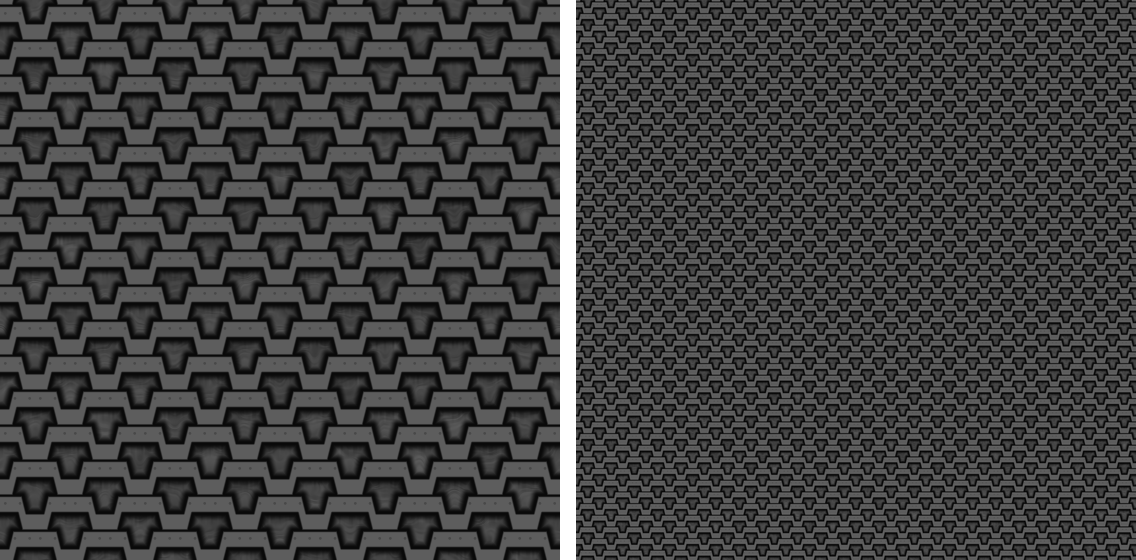
Left, the tile; right, the same tile 3 across and 3 down.
Reproduce this pattern procedurally as a WebGL 2 fragment shader.

```glsl
#version 300 es
precision highp float;
// Interlocking grey zigzag bands with rivets, over soft dark fibrous hollows.

uniform vec2 u_resolution;
out vec4 fragColor;

// Lengths are in units of one repeat; y runs downward inside the pattern.
const float REPEATS = 8.0;           // repeats across and down, two rows each
const float ROW = 0.5;               // row pitch
const float PHASE = 0.081;           // first band below the top edge
const float HOLE_TOP = 0.25;
const float SHOULDER = 0.5;
const float HOLE_BOTTOM = 0.75;
const float TOP_HALF = 0.25;         // half widths of the hollow, top to bottom
const float WIDE_HALF = 0.3125;
const float NECK_HALF = 0.18;
const float FOOT_HALF = 0.118;
const vec2 BAND_RAMP = vec2(0.002, 0.033);
const vec2 HOLE_RAMP = vec2(0.010, 0.120);
const vec2 RIVETS = vec2(0.076, 0.286);
const float RIVET_Y = 0.11;
const float RIVET_RADIUS = 0.019;
const float BAND_TONE = 0.365;
const float RIVET_TONE = 0.285;
const float HOLE_TONE = 0.285;
const float EDGE_TONE = 0.035;
const float FIBRE_DEPTH = 0.22;
const float STREAK_DEPTH = 0.35;

vec2 hash22(vec2 p) {
    vec3 q = fract(p.xyx * vec3(0.1031, 0.1030, 0.0973));
    q += dot(q, q.yzx + 33.33);
    return fract((q.xx + q.yz) * q.zy);
}

float valueNoise(vec2 p) {
    vec2 i = floor(p), f = fract(p);
    f = f * f * (3.0 - 2.0 * f);
    float low = mix(hash22(i).x, hash22(i + vec2(1, 0)).x, f.x);
    float high = mix(hash22(i + vec2(0, 1)).x, hash22(i + vec2(1, 1)).x, f.x);
    return mix(low, high, f.y);
}

float segmentDistance(vec2 p, vec2 a, vec2 b) {
    vec2 ab = b - a;
    return length(p - a - ab * clamp(dot(p - a, ab) / dot(ab, ab), 0.0, 1.0));
}

// Distance to the hollow outline and the joint between stacked bands; p.x >= 0.
float outlineDistance(vec2 p) {
    vec2 topCorner = vec2(TOP_HALF, HOLE_TOP);
    vec2 neck = vec2(NECK_HALF, SHOULDER);
    vec2 foot = vec2(FOOT_HALF, HOLE_BOTTOM);
    float d = segmentDistance(p, vec2(0, HOLE_TOP), topCorner);
    d = min(d, segmentDistance(p, topCorner, vec2(WIDE_HALF, SHOULDER)));
    d = min(d, segmentDistance(p, neck, vec2(0.5, SHOULDER)));
    d = min(d, segmentDistance(p, neck, foot));
    return min(d, segmentDistance(p, foot, vec2(0, HOLE_BOTTOM)));
}

bool insideHole(vec2 p) {
    float upper = mix(TOP_HALF, WIDE_HALF, (p.y - HOLE_TOP) / (SHOULDER - HOLE_TOP));
    float lower = mix(NECK_HALF, FOOT_HALF, (p.y - SHOULDER) / (HOLE_BOTTOM - SHOULDER));
    float halfWidth = p.y < SHOULDER ? upper : lower;
    return p.y > HOLE_TOP && p.y < HOLE_BOTTOM && p.x < halfWidth;
}

// Worn fibres, seeded separately for each hollow.
float hollowTone(vec2 p, vec2 id) {
    vec2 rnd = hash22(id + 7.0);
    vec2 seed = floor(rnd * 90.0) + 20.0;
    float warp = valueNoise(p * 6.0 + seed);
    float tilt = (rnd.x - 0.5) * 22.0;
    float fibre = valueNoise(vec2(p.x * 7.0, p.y * 34.0 + 7.0 * warp + tilt * p.x) + seed);
    float streak = valueNoise(vec2(p.x * 34.0, p.y * 4.0) + seed + 31.0);
    float nearTop = 1.0 - smoothstep(HOLE_TOP, SHOULDER, p.y);
    float tone = HOLE_TONE * mix(0.95, 1.08, rnd.y);
    tone *= 1.0 + FIBRE_DEPTH * (fibre - 0.5) + 0.25 * (warp - 0.5);
    return tone * (1.0 - nearTop * (0.08 + STREAK_DEPTH * streak));
}

void main() {
    vec2 p = gl_FragCoord.xy / u_resolution * REPEATS;
    p.y = REPEATS - p.y - PHASE;
    float pixel = REPEATS / min(u_resolution.x, u_resolution.y);
    float row = floor(p.y / ROW);
    float edge = 1.0, hollow = 0.0;
    bool inHole = false;
    vec2 local = vec2(0);

    // Hollows of the previous row and of this one
    for (int k = -1; k <= 0; k++) {
        float n = row + float(k);
        float x = p.x - 0.5 * mod(n, 2.0);
        float column = floor(x + 0.5);
        local = vec2(x - column, p.y - n * ROW);
        vec2 folded = vec2(abs(local.x), local.y);
        edge = min(edge, outlineDistance(folded));
        if (insideHole(folded)) {
            inHole = true;
            hollow = hollowTone(local, mod(vec2(column, n), vec2(REPEATS, 2.0 * REPEATS)));
        }
    }

    // Rivets on the raised part of this row
    float rivetX = min(abs(abs(local.x) - RIVETS.x), abs(abs(local.x) - RIVETS.y));
    float rivet = length(vec2(rivetX, local.y - RIVET_Y));
    float soft = max(0.009, 0.6 * pixel);
    float band = mix(RIVET_TONE, BAND_TONE, smoothstep(RIVET_RADIUS - soft, RIVET_RADIUS + soft, rivet));

    // Soft dark edges on both levels
    vec2 ramp = inHole ? HOLE_RAMP : BAND_RAMP;
    float tone = mix(EDGE_TONE, inHole ? hollow : band, smoothstep(ramp.x, ramp.y, edge));
    fragColor = vec4(vec3(tone), 1.0);
}
```
